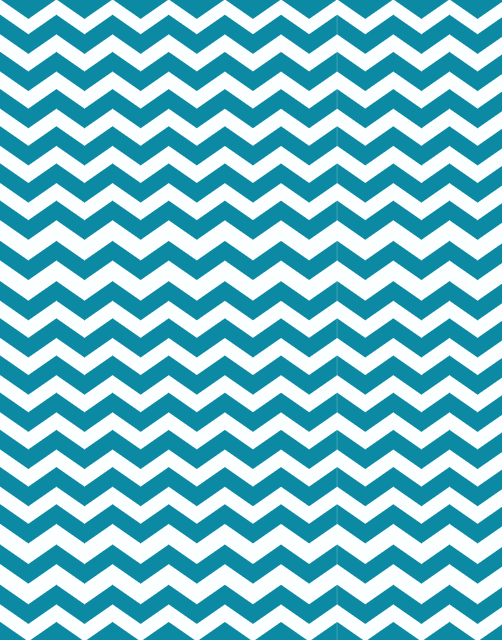
Reproduce this pattern procedurally as a Shadertoy shader.

```glsl
// Teal and white chevron stripes: a triangle wave shifts a stack of bands.
// Rows repeat in blocks of eight, with wider gaps before the last two,
// and a faint vertical seam crosses the teal.

// Triangle wave: 0 at each peak, 1 at each valley.
float zigzag(float x) {
    return 2.0 * abs(fract(x + 0.5) - 0.5);
}

// Upper edge of a row at its peaks, measured down from the top.
float rowTop(float row) {
    float block = floor(row / 8.0);
    float i = row - 8.0 * block;
    float top = 0.0230 + 0.4744 * block + 0.0581 * i;
    top += 0.0048 * clamp(i - 5.0, 0.0, 2.0);
    // The first, cropped row sits slightly lower.
    return top + (row < 0.0 ? 0.0035 : 0.0);
}

void mainImage(out vec4 fragColor, in vec2 fragCoord) {
    // x spans the width, y runs down the height.
    vec2 p = fragCoord / iResolution.xy;
    p.y = 1.0 - p.y;
    float pixel = 1.0 / iResolution.y;

    // Straighten the chevrons, then gather the coverage of every band.
    float y = p.y - 0.0305 * zigzag(p.x * 8.94 - 0.005);
    float band = 0.0;
    for (int row = -1; row <= 16; row++) {
        float middle = rowTop(float(row)) + 0.01535;
        float dist = (abs(y - middle) - 0.01535) * 0.823;
        band = max(band, clamp(0.5 - dist / pixel, 0.0, 1.0));
    }

    // Hairline seam where two panels meet.
    float seamDist = abs(p.x - 0.6714) - 0.0006;
    float seam = 0.35 * clamp(0.5 - seamDist * iResolution.x, 0.0, 1.0);

    vec3 white = vec3(0.99, 1.0, 1.0);
    vec3 teal = vec3(0.05, 0.54, 0.64);
    fragColor = vec4(mix(white, teal, band * (1.0 - seam)), 1.0);
}
```
